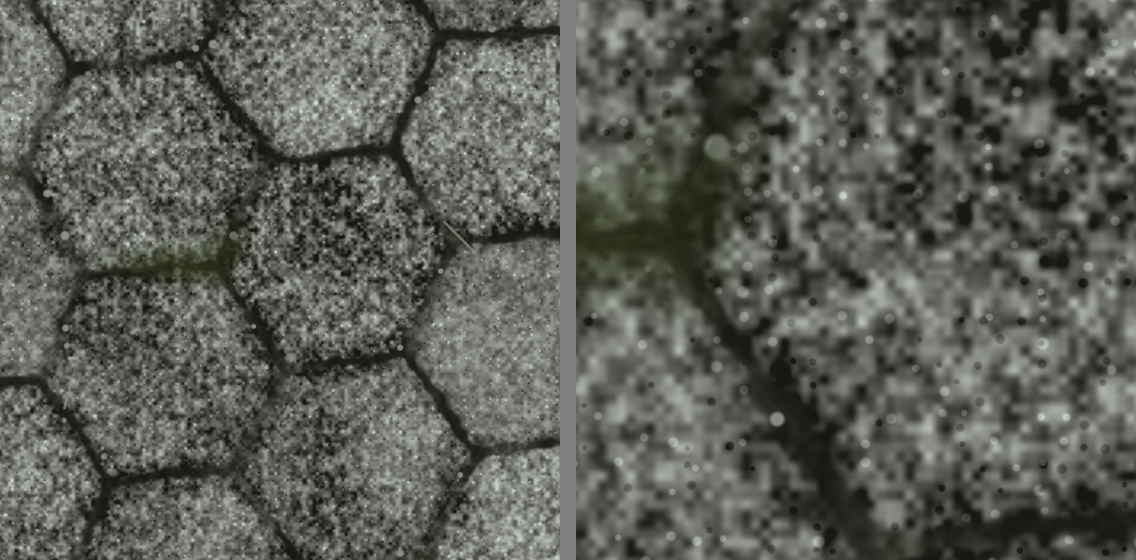
Left, the full canvas; right, a detail of the centre.
Write a three.js fragment shader that draws this texture.

```glsl
// Worn hexagonal concrete pavers, about three across and under three down, slightly turned.
// A jittered skewed lattice is split into nearest-centre cells; border distance gives the
// joints and rounded shoulders, and layered hash noise gives grain, wear, grit and moss.

varying vec2 vUv;

// Layout, in canvas units
const vec2 ORIGIN = vec2(0.605, 0.545);
const vec2 STEP_A = vec2(0.316, 0.206);
const vec2 STEP_B = vec2(0.034, -0.374);
const float JITTER = 0.016;
const float WOBBLE = 0.014;
const float CORNER_ROUND = 0.016;

// Surface
const float JOINT_HALF = 0.0065;
const float SHOULDER = 0.042;
const float GRAIN_FREQ = 92.0;
const float GRAIN_GAIN = 0.165;
const float BASE_TONE = 0.53;
const vec2 MOSS_CENTRE = vec2(0.33, 0.56);

const vec3 DARK = vec3(0.15, 0.155, 0.13);
const vec3 LIGHT = vec3(0.65, 0.67, 0.64);
const vec3 JOINT = vec3(0.095, 0.10, 0.075);
const vec3 SOIL = vec3(0.25, 0.255, 0.22);
const vec3 MOSS = vec3(0.20, 0.23, 0.12);
const vec3 STRAW = vec3(0.58, 0.58, 0.53);

float hash(vec2 p) {
  return fract(sin(dot(p, vec2(127.1, 311.7))) * 43758.5453);
}

vec2 hash2(vec2 p) {
  return vec2(hash(p), hash(p + 37.3));
}

float noise(vec2 p) {
  vec2 i = floor(p), f = fract(p);
  f = f * f * (3.0 - 2.0 * f);
  return mix(mix(hash(i), hash(i + vec2(1.0, 0.0)), f.x),
             mix(hash(i + vec2(0.0, 1.0)), hash(i + 1.0), f.x), f.y);
}

float fbm(vec2 p) {
  float sum = 0.0, amp = 0.5;
  for (int i = 0; i < 4; i++) {
    sum += amp * noise(p);
    p = mat2(1.6, 1.2, -1.2, 1.6) * p + 5.7;
    amp *= 0.5;
  }
  return sum / 0.9375;
}

float smoothMin(float a, float b, float k) {
  float h = max(k - abs(a - b), 0.0) / k;
  return min(a, b) - h * h * k * 0.25;
}

vec2 centreOf(vec2 id) {
  return ORIGIN + id.x * STEP_A + id.y * STEP_B + (hash2(id + 3.0) - 0.5) * 2.0 * JITTER;
}

// xy: paver id, z: distance to the nearest joint
vec3 paver(vec2 p) {
  vec2 q = p - ORIGIN;
  float det = STEP_A.x * STEP_B.y - STEP_A.y * STEP_B.x;
  vec2 base = floor(vec2(q.x * STEP_B.y - q.y * STEP_B.x,
                         STEP_A.x * q.y - STEP_A.y * q.x) / det + 0.5);
  vec2 id = base;
  float nearest = 9.0, border = 1.0;
  for (int j = -2; j <= 2; j++) for (int i = -2; i <= 2; i++) {
    vec2 cell = base + vec2(float(i), float(j));
    float d = distance(p, centreOf(cell));
    if (d < nearest) { nearest = d; id = cell; }
  }
  vec2 c = centreOf(id);
  for (int j = -2; j <= 2; j++) for (int i = -2; i <= 2; i++) {
    vec2 cell = base + vec2(float(i), float(j));
    vec2 o = centreOf(cell);
    if (distance(cell, id) > 0.5)
      border = smoothMin(border, dot(p - 0.5 * (c + o), normalize(c - o)), CORNER_ROUND);
  }
  return vec3(id, border);
}

// Scattered round chips, one possible per grid cell
float chips(vec2 p, float chance) {
  vec2 cell = floor(p);
  float r = mix(0.16, 0.32, hash(cell + 9.1));
  float d = length(fract(p) - 0.35 - 0.3 * hash2(cell));
  return step(hash(cell + 51.7), chance) * (1.0 - smoothstep(r * 0.5, r, d));
}

float straw(vec2 p, vec2 a, vec2 b) {
  vec2 ab = b - a;
  float d = length(p - a - ab * clamp(dot(p - a, ab) / dot(ab, ab), 0.0, 1.0));
  return 1.0 - smoothstep(0.001, 0.0035, d);
}

void main() {
  vec2 p = vUv;
  vec2 warp = vec2(fbm(p * 13.0), fbm(p * 13.0 + 40.0)) - 0.5;
  vec3 tile = paver(p + warp * WOBBLE * 2.0);
  float border = tile.z + (noise(p * 75.0) - 0.5) * 0.007;

  // Stone: broad wear, per-paver tone, then coarse and fine grain
  float wear = fbm(p * 7.0 + tile.xy * 3.7);
  float grain = noise(p * GRAIN_FREQ * vec2(1.1, 0.85)) - 0.5;
  grain += 0.85 * (noise(p * GRAIN_FREQ * 1.9 + 17.0) - 0.5);
  float roughness = mix(0.75, 1.2, hash(tile.xy + 21.0)) * mix(1.25, 0.8, wear);
  float tone = BASE_TONE + (wear - 0.5) * 0.65 + (hash(tile.xy + 8.0) - 0.5) * 0.13;
  tone += (p.x - 0.5) * 0.12 + grain * roughness * GRAIN_GAIN * 4.0;
  tone += 0.35 * chips(p * 68.0, 0.22) - 0.28 * chips(p * 81.0 + 7.0, 0.2);
  tone -= 0.30 * (1.0 - smoothstep(0.0, SHOULDER, border));
  vec3 color = mix(DARK, LIGHT, clamp(tone, -0.12, 1.35));

  // Joints: dark gaps, partly filled with soil, with loose grit
  float fill = smoothstep(0.45, 0.7, fbm(p * 9.0 + 60.0));
  float halfWidth = JOINT_HALF * mix(0.6, 1.5, noise(p * 17.0 + 5.0));
  float gap = 1.0 - smoothstep(halfWidth * 0.5, halfWidth + 0.006, border);
  color = mix(color, mix(JOINT, SOIL + grain * 0.16, fill), gap * 0.9);
  float nearJoint = 1.0 - smoothstep(0.008, 0.028, border);
  color = mix(color, LIGHT, chips(p * 30.0 + 2.0, 0.13) * nearJoint * 0.75);

  // Moss spreading from one joint, and two dry stems
  float mossArea = 1.0 - smoothstep(0.03, 0.16, length((p - MOSS_CENTRE) * vec2(0.8, 1.4)));
  float moss = mossArea * (1.0 - smoothstep(0.005, 0.06, border)) * smoothstep(0.2, 0.6, wear);
  color = mix(color, MOSS + grain * 0.07, moss * 0.8);
  float stems = max(straw(p, vec2(0.130, 0.329), vec2(0.115, 0.271)),
                    straw(p, vec2(0.794, 0.603), vec2(0.846, 0.551)));
  gl_FragColor = vec4(clamp(mix(color, STRAW, stems * 0.7), 0.0, 1.0), 1.0);
}
```
